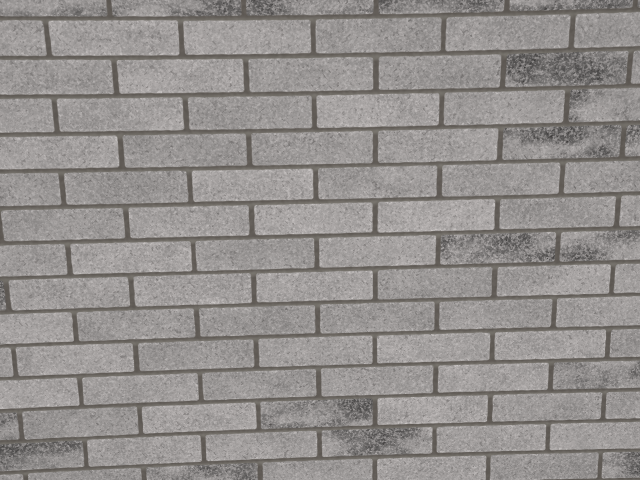
A Shadertoy shader for this texture:

```glsl
// A grey brick wall in running bond, seen slightly from the side and below.
// A projective map gives wall coordinates; each brick is a rounded box with
// its own tone, fine grain and stains, set in darker recessed mortar.

float hash(vec2 p) {
    vec3 q = fract(p.xyx * 0.1031);
    q += dot(q, q.yzx + 33.33);
    return fract((q.x + q.y) * q.z);
}

float noise(vec2 p) {
    vec2 i = floor(p), f = fract(p);
    f = f * f * (3.0 - 2.0 * f);
    return mix(mix(hash(i), hash(i + vec2(1, 0)), f.x),
               mix(hash(i + vec2(0, 1)), hash(i + vec2(1, 1)), f.x), f.y);
}

// Each octave is turned so that the lattice does not show
vec2 turn(vec2 p) {
    return mat2(0.8, 0.6, -0.6, 0.8) * p;
}

float fbm(vec2 p) {
    float sum = 0.0, weight = 0.53;
    for (int i = 0; i < 4; i++) {
        sum += weight * noise(p);
        p = turn(p) * 2.1 + 17.3;
        weight *= 0.5;
    }
    return sum;
}

float roundedBox(vec2 p, vec2 halfSize, float radius) {
    vec2 q = abs(p) - halfSize + radius;
    return length(max(q, 0.0)) + min(max(q.x, q.y), 0.0) - radius;
}

// Canvas position to wall position: x in bricks, y in courses counted downward
vec2 wallPosition(vec2 p) {
    p *= 1.0 - 0.03 * p.yx * p.yx;  // slight lens pinch
    float depth = 1.0 - 0.0288 * p.x + 0.1475 * p.y;
    return vec2(3.913 * p.x + 0.061 * p.y + 0.0285,
                0.171 * p.x - 13.18 * p.y + 6.121) / depth;
}

vec3 brickColor(vec2 id, vec2 pos, vec2 local, float edge) {
    float cloud = fbm(pos * 1.6 + id * 5.3);
    float grain = 0.55 * noise(turn(pos) * 19.0)
                + 0.45 * noise(turn(turn(pos)) * 33.0 + 7.0);
    float tone = 0.66 + 0.36 * (hash(id + 40.5) - 0.5)
               + 0.45 * (cloud - 0.5) + 0.85 * (grain - 0.5);
    vec3 color = mix(vec3(0.535, 0.525, 0.52), vec3(0.688, 0.672, 0.668), tone);

    // Weather stains: speckled, strong on a few bricks and on the top course
    float stained = max(step(0.87, hash(id + 71.7)), step(id.y, -0.5));
    float patches = smoothstep(0.25, 0.75, fbm(pos * vec2(0.9, 1.8) + id * 3.1)
                                           - 0.15 * local.y);
    float speckle = smoothstep(0.15, 0.75, 1.0 - grain);
    color *= 1.0 - (0.06 + 0.3 * stained) * patches * (0.35 + 0.9 * speckle);

    // Small dark pits and pale grit, with more grit along the worn edges
    float pits = smoothstep(0.74, 0.95, noise(turn(pos) * 17.0 + 9.0));
    color -= 0.09 * pits * (0.4 + cloud);
    float rim = smoothstep(-0.1, -0.035, edge);
    float grit = smoothstep(0.6, 0.9, noise(turn(pos) * 20.0 + 53.0));
    return color + 0.045 * grit + 0.03 * rim * (grit + 0.5);
}

vec3 mortarColor(vec2 pos, float offset) {
    // The brick above shades the upper part of each bed joint
    float lit = smoothstep(-0.05, 0.06, offset)
              * (1.0 - smoothstep(0.06, 0.2, offset));
    float sand = noise(turn(pos) * 14.0 + 31.0) - 0.5;
    return mix(vec3(0.38, 0.36, 0.34), vec3(0.455, 0.44, 0.415), lit)
         + 0.04 * sand;
}

void mainImage(out vec4 fragColor, in vec2 fragCoord) {
    vec2 p = (fragCoord - 0.5 * iResolution.xy) / iResolution.y;
    vec2 wall = wallPosition(p);

    // Every second course is shifted by about half a brick
    float row = floor(wall.y);
    float column = wall.x - 0.48 * mod(row, 2.0);
    vec2 id = vec2(floor(column), row);

    // Lengths below are in course heights
    vec2 pos = wall * vec2(3.37, 1.0);
    vec2 local = (fract(vec2(column, wall.y)) - 0.5) * vec2(3.37, 1.0);
    vec2 halfSize = vec2(1.617, 0.442)
                  + 0.014 * (vec2(hash(id + 3.2), hash(id + 8.9)) - 0.5);
    float edge = roundedBox(local, halfSize, 0.07)
               + 0.018 * (noise(turn(pos) * 7.0) - 0.5);

    float soft = max(0.022, 8.0 / iResolution.y);
    float brick = 1.0 - smoothstep(-soft, soft, edge);
    float offset = fract(wall.y + 0.5) - 0.5;
    vec3 color = mix(mortarColor(pos, offset),
                     brickColor(id, pos, local, edge), brick);

    color *= 1.01 - 0.06 * dot(p, p);  // gentle falloff to the corners
    fragColor = vec4(color, 1.0);
}
```
